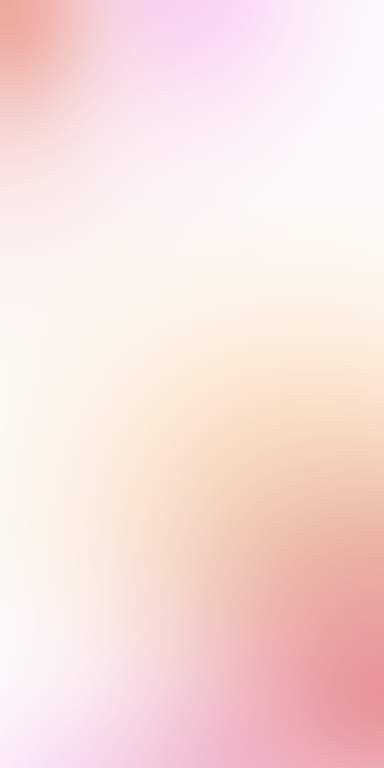
Reproduce this background procedurally as a WebGL 1 fragment shader.

```glsl
precision highp float;
// Soft pastel backdrop: salmon and lavender glows above, peach and rose glows below.
uniform vec2 u_resolution;

// Elliptical Gaussian falloff, 1 at the center.
float glow(vec2 p, vec2 center, vec2 radius) {
  vec2 d = (p - center) / radius;
  return exp(-dot(d, d));
}

// Blends a tint over the base color inside one glow.
vec3 addGlow(vec3 base, vec3 tint, float strength, vec2 p, vec2 center, vec2 radius) {
  return mix(base, tint, strength * glow(p, center, radius));
}

void main() {
  // Canvas space: x from 0 to 1, y from 0 to 2, origin at the lower left.
  vec2 p = gl_FragCoord.xy / u_resolution * vec2(1.0, 2.0);

  vec3 warmWhite = vec3(0.996, 0.988, 0.976);
  vec3 coolWhite = vec3(0.996, 0.988, 1.0);
  vec3 lavender = vec3(0.975, 0.82, 0.95);
  vec3 blush = vec3(0.97, 0.87, 0.87);
  vec3 salmon = vec3(0.93, 0.66, 0.62);
  vec3 peach = vec3(0.99, 0.89, 0.79);
  vec3 tan_ = vec3(0.91, 0.72, 0.63);
  vec3 lilac = vec3(0.98, 0.90, 0.99);
  vec3 pink = vec3(0.95, 0.76, 0.86);
  vec3 rose = vec3(0.915, 0.58, 0.61);

  // Paper: warm across the middle, cool toward both ends.
  vec3 color = mix(warmWhite, coolWhite, smoothstep(0.3, 0.9, abs(p.y - 1.0)));

  // Upper glows.
  color = addGlow(color, lavender, 1.0, p, vec2(0.46, 2.05), vec2(0.36, 0.38));
  color = addGlow(color, blush, 0.6, p, vec2(0.0, 1.65), vec2(0.38, 0.40));
  color = addGlow(color, salmon, 1.0, p, vec2(0.02, 1.99), vec2(0.22, 0.30));

  // Peach and tan haze at the lower right.
  color = addGlow(color, peach, 1.0, p, vec2(0.78, 0.80), vec2(0.55, 0.42));
  color = addGlow(color, tan_, 0.9, p, vec2(1.0, 0.50), vec2(0.55, 0.34));

  // Lilac, pink and rose along the bottom.
  color = addGlow(color, lilac, 0.9, p, vec2(0.20, -0.03), vec2(0.30, 0.18));
  color = addGlow(color, pink, 1.0, p, vec2(0.62, -0.05), vec2(0.40, 0.30));
  color = addGlow(color, rose, 1.0, p, vec2(1.02, 0.20), vec2(0.43, 0.34));

  gl_FragColor = vec4(color, 1.0);
}
```
